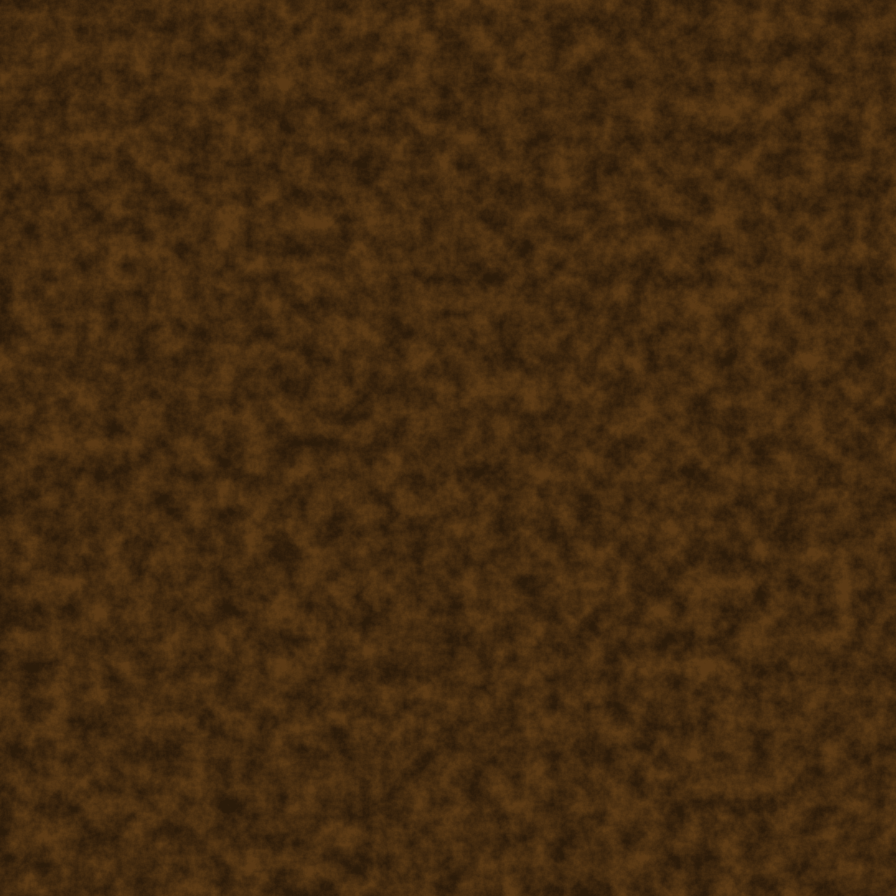
Give the GLSL for this texture, as a three.js fragment shader.

```glsl
// Dark brown soil: soft mottled blotches with a fine cloudy grain.

#define DARK_SOIL vec3(0.170, 0.105, 0.037)
#define LIGHT_SOIL vec3(0.361, 0.229, 0.081)
#define BLOTCH_SCALE 32.0
#define BROAD_SCALE 7.0
#define BROAD_AMOUNT 0.06
#define OCTAVES 5
#define GAIN 0.65
#define LACUNARITY 2.03
#define CONTRAST 1.46

varying vec2 vUv;

const float TAU = 6.2832;

float hash(vec2 cell) {
  vec3 p = fract(cell.xyx * 0.1031);
  p += dot(p, p.yzx + 33.33);
  return fract((p.x + p.y) * p.z);
}

// Dot product of a random unit gradient at a corner with the offset from it
float cornerSlope(vec2 cell, vec2 offset) {
  float angle = TAU * hash(cell);
  return dot(vec2(cos(angle), sin(angle)), offset);
}

float gradientNoise(vec2 p) {
  vec2 cell = floor(p);
  vec2 f = p - cell;
  vec2 fade = f * f * f * (f * (f * 6.0 - 15.0) + 10.0);
  vec2 e = vec2(1.0, 0.0);
  float bottom = mix(cornerSlope(cell, f),
                     cornerSlope(cell + e.xy, f - e.xy), fade.x);
  float top = mix(cornerSlope(cell + e.yx, f - e.yx),
                  cornerSlope(cell + e.xx, f - e.xx), fade.x);
  return mix(bottom, top, fade.y);
}

// Sum of octaves, each shifted to keep the lattices apart
float fractalNoise(vec2 p) {
  float sum = 0.0;
  float amplitude = 0.5;
  for (int i = 0; i < OCTAVES; i++) {
    sum += amplitude * gradientNoise(p);
    p = p * LACUNARITY + vec2(17.3, 41.7);
    amplitude *= GAIN;
  }
  return sum;
}

void main() {
  // Blotches and grain over a faint broad drift in tone
  float mottle = fractalNoise(vUv * BLOTCH_SCALE + 7.4);
  float drift = BROAD_AMOUNT * gradientNoise(vUv * BROAD_SCALE + 53.6);

  // Soil colour from dark to light
  float tone = clamp(0.5 + CONTRAST * (mottle + drift), 0.0, 1.0);
  gl_FragColor = vec4(mix(DARK_SOIL, LIGHT_SOIL, tone), 1.0);
}
```
